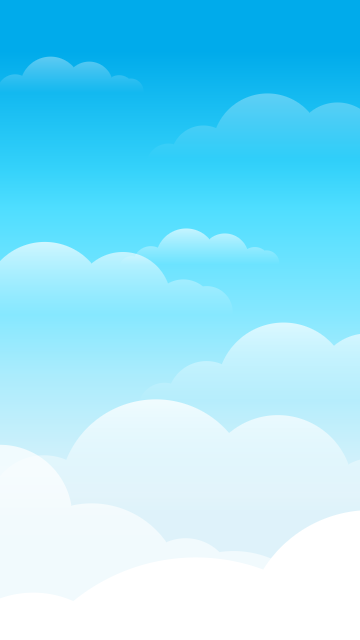
This background is drawn by a Shadertoy shader. Its source:

```glsl
// Cloud lobes: x, top, radius, relative to the cloud's peak and size
const vec3 LOBES[6] = vec3[](
    vec3(0.0, 0.0, 0.95), vec3(1.2, -0.155, 0.74),
    vec3(2.13, -0.577, 0.48), vec3(2.49, -0.68, 0.4),
    vec3(-1.1, -0.55, 0.56), vec3(-1.7, -0.86, 0.38));

// Fading clouds: peak x, peak y, size, opacity
const vec4 CLOUDS[6] = vec4[](
    vec4(0.079, 0.9115, 0.0503, 0.36), vec4(0.418, 0.854, 0.0911, 0.32),
    vec4(0.291, 0.643, 0.0503, 0.65), vec4(0.070, 0.622, 0.1016, 0.7),
    vec4(0.443, 0.496, 0.1094, 0.7), vec4(0.2435, 0.376, 0.1589, 0.8));

// Front banks: x, top, radius
const vec3 HAZE[4] = vec3[](
    vec3(0.0, 0.305, 0.113), vec3(0.143, 0.2135, 0.143),
    vec3(0.290, 0.159, 0.0755), vec3(0.365, 0.139, 0.152));
const vec3 SNOWY[3] = vec3[](
    vec3(0.579, 0.203, 0.198), vec3(0.306, 0.129, 0.303),
    vec3(0.052, 0.074, 0.155));

// Distance to a round top with straight sides below it
float lobe(vec2 p, vec3 shape) {
    vec2 q = p - vec2(shape.x, shape.y - shape.z);
    return length(vec2(q.x, max(q.y, 0.0))) - shape.z;
}

float cloud(vec2 p) {
    float d = 1e3;
    for (int i = 0; i < 6; i++) d = min(d, lobe(p, LOBES[i]));
    return d;
}

float coverage(float d) {
    return clamp(0.5 - d * iResolution.y, 0.0, 1.0);
}

float ramp(float top, float bottom, float y) {
    return clamp((top - y) / (top - bottom), 0.0, 1.0);
}

vec3 sky(float y) {
    vec3 c = mix(vec3(0.0, 0.67, 0.92), vec3(0.20, 0.82, 0.98), ramp(0.92, 0.74, y));
    c = mix(c, vec3(0.31, 0.87, 1.0), ramp(0.74, 0.674, y));
    c = mix(c, vec3(0.53, 0.91, 1.0), ramp(0.674, 0.505, y));
    c = mix(c, vec3(0.67, 0.925, 0.99), ramp(0.505, 0.414, y));
    return mix(c, vec3(0.87, 0.95, 0.98), ramp(0.414, 0.23, y));
}

void mainImage(out vec4 fragColor, in vec2 fragCoord) {
    vec2 p = fragCoord / iResolution.y;
    vec3 white = vec3(1.0);
    vec3 color = sky(p.y);

    // Clouds that dissolve downward
    for (int i = 0; i < 6; i++) {
        vec4 c = CLOUDS[i];
        vec2 q = (p - c.xy) / c.z;
        float fade = 1.0 - ramp(0.0, -1.12, q.y);
        color = mix(color, white, c.w * fade * coverage(cloud(q) * c.z));
    }

    // Translucent bank, then the solid one in front
    float haze = 1e3, snowy = 1e3;
    for (int i = 0; i < 4; i++) haze = min(haze, lobe(p, HAZE[i]));
    for (int i = 0; i < 3; i++) snowy = min(snowy, lobe(p, SNOWY[i]));
    color = mix(color, white, mix(0.73, 0.57, ramp(0.305, 0.14, p.y)) * coverage(haze));
    color = mix(color, white, coverage(snowy));

    fragColor = vec4(color, 1.0);
}
```
